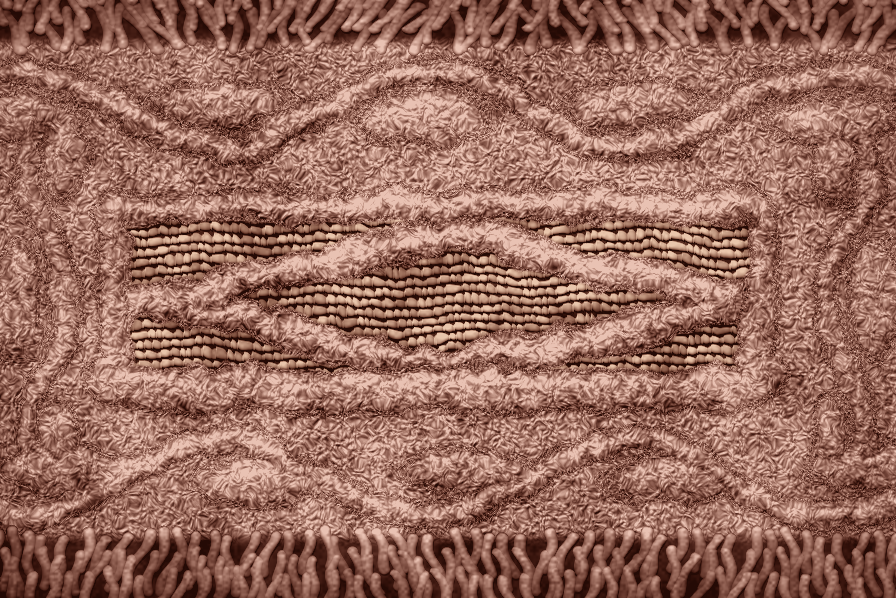
This texture is drawn by a Shadertoy shader. Its source:

```glsl
// Tufted rug: knotted fringes, winding vines with leaves, and a framed diamond.
// Distance functions raise the pile; capsule tufts, looped rows and bent
// noodles supply the fine relief, which is lit from above.

float hash(vec2 p) { return fract(sin(dot(p, vec2(127.1, 311.7))) * 43758.5453); }

float noise(vec2 p) {
    vec2 i = floor(p), f = fract(p);
    f = f * f * (3.0 - 2.0 * f);
    return mix(mix(hash(i), hash(i + vec2(1, 0)), f.x),
               mix(hash(i + vec2(0, 1)), hash(i + vec2(1, 1)), f.x), f.y);
}

vec2 noise2(vec2 p) { return vec2(noise(p), noise(p + 40.0)) - 0.5; }

float ellipse(vec2 p, vec2 r) { return (length(p / r) - 1.0) * min(r.x, r.y); }

// Signed distance to the inner edge of the frame
float panel(vec2 p) {
    vec2 b = abs(p - vec2(0.73, 0.507)) - vec2(0.515, 0.123);
    return length(max(b, 0.0)) + min(max(b.x, b.y), 0.0);
}

// Signed distance to all raised pile, negative inside
float raised(vec2 p) {
    // Horizontal vines, mirrored between the upper and lower borders
    bool upper = p.y > 0.5;
    float v = upper ? 0.815 - p.y : p.y - 0.197;
    float a = 9.186 * (p.x - 0.371), s = sin(a);
    float d = abs(v - 0.063 * cos(a)) / sqrt(1.0 + 0.33 * s * s) - 0.023;
    float lx = p.x - (upper ? 0.371 : 0.436), k = round(lx / 0.342);
    float lift = mod(k, 2.0) < 0.5 ? 0.008 : -0.016;
    d = min(d, ellipse(vec2(lx - 0.342 * k, v + lift), vec2(0.112, 0.04)));

    // Side vines and leaves, mirrored left to right
    float side = min(p.x, 1.5 - p.x), h = p.y - 0.5;
    float stem = abs(side - 0.08 - 0.035 * cos(14.0 * h)) * 0.9 - 0.02;
    d = min(d, max(stem, abs(h) - 0.3));
    d = min(d, ellipse(vec2(side - 0.03, h), vec2(0.045, 0.1)));
    d = min(d, ellipse(vec2(side - 0.105, abs(h) - 0.235), vec2(0.035, 0.075)));

    // Frame, heavier along its foot, and diamond
    float girth = p.y < 0.4 ? 0.036 : 0.026;
    d = min(d, abs(panel(p) - girth) - girth);
    vec2 q = abs(p - vec2(0.755, 0.497)) / vec2(0.49, 0.115);
    float diamond = abs((q.x + q.y - 1.0) * 0.112) - 0.029;
    return min(d, max(diamond, panel(p)));
}

// Short strands of yarn lying at scattered angles
float tufts(vec2 p) {
    vec2 cell = floor(p);
    float h = 0.0;
    for (int j = -1; j <= 1; j++)
    for (int i = -1; i <= 1; i++) {
        vec2 id = cell + vec2(i, j);
        float r = hash(id), t = 1.57 + 3.0 * (hash(id + 7.3) - 0.5);
        vec2 d = p - id - vec2(r, hash(id + 3.1));
        d = vec2(dot(d, vec2(cos(t), sin(t))), dot(d, vec2(-sin(t), cos(t))));
        h = max(h, (1.0 - length(d * vec2(0.85, 1.8))) * (0.75 + 0.35 * r));
    }
    return h;
}

// Rows of plump, slanted loops
float loops(vec2 p) {
    float y = p.y / 0.0168 + 1.3 * noise(p * vec2(9, 5)) + 0.5 * noise(p * 45.0);
    float row = floor(y);
    float x = p.x / 0.0165 + 7.0 * hash(vec2(row, 4)) + 1.1 * noise(vec2(p.x * 40.0, row));
    vec2 f = vec2(fract(x), fract(y)) - 0.5;
    f.x += 0.45 * f.y * sign(f.x + 0.3);
    float size = 0.75 + 0.35 * hash(vec2(floor(x), row));
    return size * sqrt(max(0.0, 1.0 - dot(f * f, vec2(2.6, 4.6)))) - 0.06;
}

// Bent noodles in overlapping layers; q.y is measured inward from the rim
float fringe(vec2 q, float sway) {
    float h = 0.0;
    for (int layer = 0; layer < 3; layer++)
    for (int i = -2; i <= 2; i++) {
        float l = float(layer), id = floor(q.x / 0.031 + l * 0.37) + float(i);
        vec2 seed = vec2(id, l * 9.0 + sway);
        float r = hash(seed), tip = 0.094 - 0.033 * l + 0.02 * r;
        float lean = sway * (hash(seed + 5.0) - 0.5 + 0.4 * sin(q.x * 7.0));
        float t = clamp((q.y - tip) / 0.06 + 1.0, 0.0, 1.0);
        float x = (id + 0.2 + 0.6 * r - l * 0.37) * 0.031 + lean * (t - 0.5)
                + 0.005 * sin(t * 5.0 + r * 6.3);
        vec2 d = vec2((q.x - x) / sqrt(1.0 + lean * lean / 0.0036), q.y - tip + 0.06 - 0.06 * t);
        float body = 1.0 - dot(d, d) / 0.0001;
        if (body > 0.0) h = max(h, pow(body, 0.7) * (0.4 + 0.4 * t + 0.25 * hash(seed + 2.0)));
    }
    return h;
}

float relief(vec2 p, float pile, float loopMask, float rim, float sway) {
    vec2 frayed = p + 0.012 * noise2(p * 60.0);
    float h = 0.6 * tufts(frayed * mix(95.0, 68.0, pile)) + 0.45 * tufts(frayed * 165.0);
    if (loopMask > 0.0) h = mix(h, loops(p), loopMask);
    if (rim < 0.13) {
        float f = fringe(vec2(p.x, rim), sway);
        float bed = h * smoothstep(0.085, 0.115, rim);
        h = mix(bed, f * (0.8 + 0.35 * noise(p * 200.0)), smoothstep(0.0, 0.3, f));
    }
    return h;
}

void mainImage(out vec4 fragColor, in vec2 fragCoord) {
    vec2 p = fragCoord / iResolution.y;
    p.x *= 1.5 * iResolution.y / iResolution.x;
    vec2 ragged = p + 0.018 * noise2(p * 45.0) + 0.02 * noise2(p * 12.0);
    bool top = p.y > 0.5;
    float rim = top ? 1.03 - p.y : p.y, sway = top ? 0.085 : 0.04;
    float field = smoothstep(0.09, 0.115, rim);

    // Regions
    float d = raised(ragged);
    float pile = smoothstep(0.006, -0.006, d) * field;
    float loopMask = smoothstep(0.0, 0.006, d) * smoothstep(0.003, -0.003, panel(ragged));

    // Light from above, on the strands and on the broad ridges
    vec2 toLight = vec2(-0.3, 1.0);
    float h = relief(p, pile, loopMask, rim, sway);
    float slope = h - relief(p + toLight * 0.003, pile, loopMask, rim - (top ? 0.003 : -0.003), sway);
    float ridge = smoothstep(0.0, -0.028, d);
    float above = smoothstep(0.0, -0.028, raised(ragged + toLight * 0.012));
    float tone = mix(0.1, 0.34, field * (1.0 - loopMask)) + 0.78 * h + 0.4 * slope;
    tone += field * (0.3 * (ridge - above) + 0.04 * ridge - 0.16 * exp(-d * d / 0.00006));
    tone += 0.2 * (noise(p * 9.0) - 0.5) + 0.22 * (noise(p * 27.0) - 0.5);
    tone += 0.14 * (noise(p * 190.0) - 0.5);

    // Bright centre, darker corners
    vec2 c = (p - vec2(0.75, 0.5)) / vec2(0.75, 0.5);
    tone = clamp(tone * (1.1 - 0.17 * dot(c, c)) + 0.06 * loopMask, 0.0, 1.05);
    vec3 color = vec3(0.14, 0.04, 0.02)
               + vec3(0.74, 0.68, 0.64) * pow(vec3(tone), vec3(0.95, 1.2, 1.28));
    color *= mix(vec3(1.0), vec3(1.0, 1.02, 0.96), loopMask);
    fragColor = vec4(color, 1.0);
}
```
